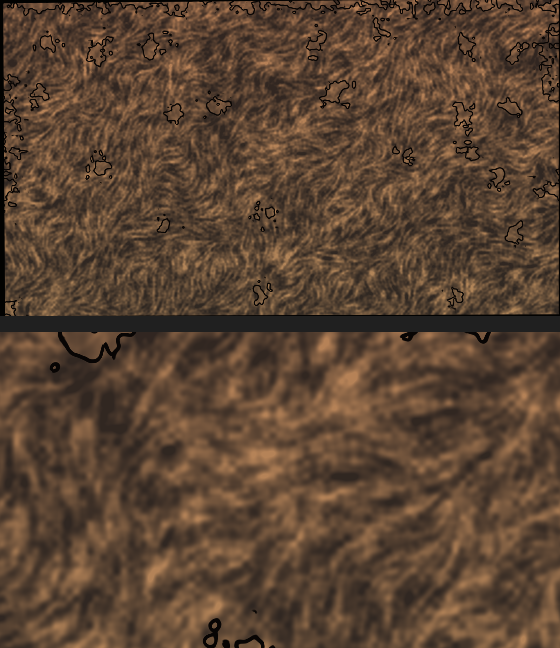
Top, the full canvas; bottom, a detail of the centre.
Write a Shadertoy shader that draws this texture.

```glsl
// Brown felted fur: noise smeared along a wandering direction gives the fibres,
// softer noise gives the mottling. Ragged tan flakes with black contours are
// level sets of a noisy field around scattered spots and along three edges.

float hash(vec2 p) {
    vec3 q = fract(vec3(p.xyx) * 0.1031);
    q += dot(q, q.yzx + 33.33);
    return fract((q.x + q.y) * q.z);
}

float noise(vec2 p) {
    vec2 cell = floor(p), f = fract(p);
    f = f * f * (3.0 - 2.0 * f);
    float low = mix(hash(cell), hash(cell + vec2(1, 0)), f.x);
    float high = mix(hash(cell + vec2(0, 1)), hash(cell + vec2(1, 1)), f.x);
    return mix(low, high, f.y);
}

mat2 rotation(float angle) {
    float c = cos(angle), s = sin(angle);
    return mat2(c, -s, s, c);
}

// Short strands: fine noise averaged along the local lie of the fur
float fibres(vec2 p) {
    float angle = 0.85 + 2.6 * (noise(p * 11.0 + 40.0) - 0.5);
    vec2 lie = vec2(cos(angle), sin(angle));
    float sum = 0.0;
    for (int i = -4; i <= 4; i++) {
        sum += noise((p + lie * float(i) * 0.0032) * 115.0 + 200.0);
    }
    return sum / 9.0 - 0.5;
}

// Brightness of the fur, from 0 (dark) to 1 (light)
float furTone(vec2 p) {
    vec2 slanted = rotation(0.5) * p;
    float tone = 1.5 * fibres(p);
    tone += 0.50 * (noise(slanted * vec2(30, 48) + 70.0) - 0.5);
    tone += 0.36 * (noise(slanted * vec2(9, 16) + 20.0) - 0.5);
    tone += 0.16 * (noise(p * vec2(2.5, 4.0) + 90.0) - 0.5);
    tone += 0.42 * (noise(p * 140.0 + 310.0) - 0.5);
    return 0.265 + tone + 0.35 * tone * tone;
}

// Strip of flakes along an edge, broken up by a gate that varies along it
float edgeStrip(float inset, float along, float depth, float seed) {
    float gate = noise(vec2(along, seed));
    return min(1.0 - inset / depth, 5.0 * (gate - 0.45));
}

// Positive inside the flakes, negative outside
float flakeField(vec2 p, float aspect) {
    float mass = -1.0;
    vec2 home = floor(p / 0.19);
    for (int j = -1; j <= 1; j++) {
        for (int i = -1; i <= 1; i++) {
            vec2 cell = home + vec2(i, j);
            vec2 jitter = vec2(hash(cell + 11.3), hash(cell + 57.7));
            vec2 center = (cell + 0.15 + 0.7 * jitter) * 0.19;
            float chance = 0.24 + 0.36 * smoothstep(0.1, 1.0, center.y);
            if (hash(cell + 83.1) < chance) {
                float radius = mix(0.042, 0.062, hash(cell + 29.9));
                vec2 d = rotation(6.3 * jitter.x) * (p - center);
                mass = max(mass, 1.0 - length(d * vec2(0.85, 1.2)) / radius);
            }
        }
    }
    mass = max(mass, edgeStrip(p.x, p.y * 10.0, 0.075, 3.0));
    float rightStrip = edgeStrip(aspect - p.x, p.y * 11.0, 0.085, 8.0);
    mass = max(mass, rightStrip - 3.0 * smoothstep(0.38, 0.30, p.y));
    mass = max(mass, edgeStrip(1.0 - p.y, p.x * 6.0, 0.052, 15.0));

    float ragged = 0.62 * noise(p * 48.0 + 130.0) + 0.38 * noise(p * 100.0 + 160.0);
    return mass + 1.8 * (ragged - 0.5) - 0.55;
}

void mainImage(out vec4 fragColor, in vec2 fragCoord) {
    float aspect = iResolution.x / iResolution.y;
    float pixel = 1.0 / iResolution.y;
    vec2 p = fragCoord * pixel;

    // Approximate distance to the flake contour
    float h = 0.0015;
    float field = flakeField(p, aspect);
    vec2 slope = vec2(flakeField(p + vec2(h, 0), aspect),
                      flakeField(p + vec2(0, h), aspect)) - field;
    float dist = field / max(length(slope) / h, 12.0);

    // Fur, lightened on the flakes away from the dull side edges
    float tone = furTone(p);
    float inside = smoothstep(-pixel, pixel, dist);
    float sideInset = min(p.x, aspect - p.x);
    float lift = mix(0.08, 0.65, smoothstep(0.03, 0.10, sideInset));
    tone = mix(tone, 0.58 + 0.35 * (tone - 0.27), inside * lift);
    vec3 color = mix(vec3(0.26, 0.20, 0.16), vec3(0.65, 0.47, 0.32),
                     clamp(tone, -0.18, 1.15));
    color *= mix(vec3(0.98, 1.03, 1.02), vec3(1.02, 0.98, 0.98), p.y);

    // Black contours and the slightly tilted black frame
    vec3 black = vec3(0.03, 0.02, 0.015);
    float contour = 1.0 - smoothstep(0.0021 - 0.5 * pixel, 0.0021 + 0.5 * pixel, abs(dist));
    color = mix(color, black, contour);
    float leftTop = min(p.x - 0.016 + 0.006 * p.y, 1.0 - p.y - 0.010 + 0.008 * p.x);
    float rightBottom = min(aspect - p.x - 0.004, p.y - 0.003 * p.x);
    float frame = min(leftTop, rightBottom);
    color = mix(black * 0.3, color, smoothstep(-0.5 * pixel, 0.5 * pixel, frame));

    fragColor = vec4(color, 1.0);
}
```
